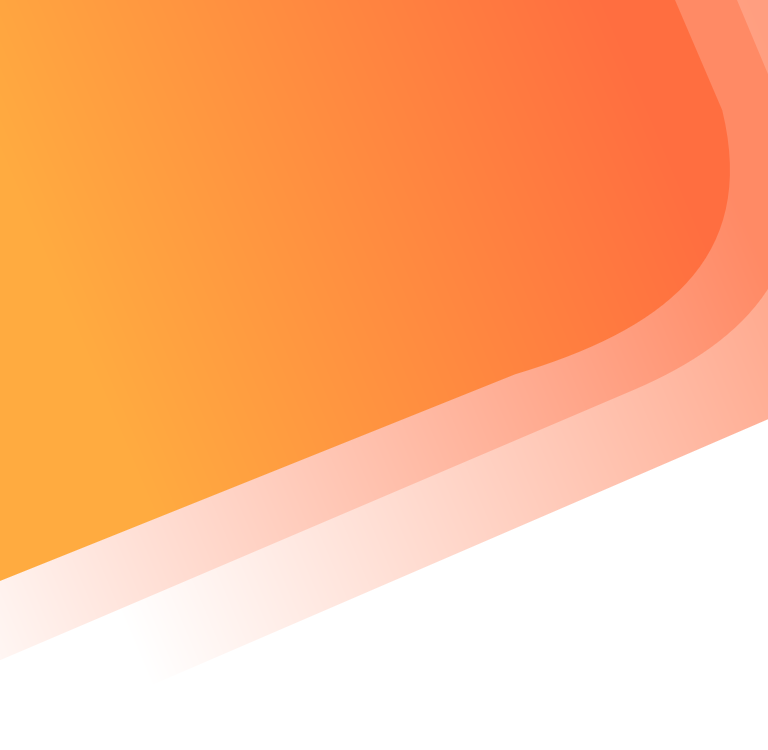
Reproduce this background procedurally as a Shadertoy shader.

```glsl
// Layered rounded corner panels in orange and fading coral on white.

const vec3 WHITE = vec3(1.0);
const vec3 AMBER = vec3(1.0, 0.67, 0.25);
const vec3 ORANGE_RED = vec3(1.0, 0.43, 0.25);
const vec3 CORAL = vec3(1.0, 0.54, 0.396);
const vec3 PEACH = vec3(1.0, 0.62, 0.50);

const vec2 GRADIENT_AXIS = vec2(0.92, 0.39);
const int CURVE_STEPS = 32;

vec2 cubicBezier(vec2 a, vec2 b, vec2 c, vec2 d, float t) {
    float s = 1.0 - t;
    return s * s * s * a + 3.0 * s * s * t * b + 3.0 * s * t * t * c + t * t * t * d;
}

// Adds one rising edge to (distance, side); side is -1 to the left of the path.
vec2 addEdge(vec2 field, vec2 p, vec2 a, vec2 b) {
    vec2 edge = b - a;
    vec2 rel = p - a;
    float along = clamp(dot(rel, edge) / dot(edge, edge), 0.0, 1.0);
    field.x = min(field.x, length(rel - along * edge));
    bool spans = p.y >= a.y && p.y < b.y;
    if (spans && edge.x * rel.y - edge.y * rel.x > 0.0) field.y = -1.0;
    return field;
}

// Signed distance to the area left of: line, Bezier corner (a to d), line.
float cornerPanel(vec2 p, vec2 start, vec2 a, vec2 b, vec2 c, vec2 d, vec2 end) {
    vec2 field = addEdge(vec2(10.0, 1.0), p, start, a);
    vec2 previous = a;
    for (int i = 1; i <= CURVE_STEPS; i++) {
        vec2 next = cubicBezier(a, b, c, d, float(i) / float(CURVE_STEPS));
        field = addEdge(field, p, previous, next);
        previous = next;
    }
    field = addEdge(field, p, d, end);
    return field.x * field.y;
}

// Signed distance to the half plane left of the line from a to b.
float halfPlane(vec2 p, vec2 a, vec2 b) {
    vec2 dir = normalize(b - a);
    return dot(p - a, vec2(dir.y, -dir.x));
}

vec3 linearGradient(vec3 from, vec3 to, float position, float first, float last) {
    return mix(from, to, clamp((position - first) / (last - first), 0.0, 1.0));
}

float coverage(float dist, float pixel) {
    return clamp(0.5 - dist / pixel, 0.0, 1.0);
}

void mainImage(out vec4 fragColor, in vec2 fragCoord) {
    float pixel = 1.0 / iResolution.y;
    vec2 p = fragCoord * pixel;
    float position = dot(p, GRADIENT_AXIS);

    // Panel outlines, back to front
    float back = halfPlane(p, vec2(0.187, 0.080), vec2(1.024, 0.441));
    float middle = cornerPanel(p, vec2(-0.133, 0.063), vec2(0.847, 0.481),
        vec2(0.993, 0.544), vec2(1.105, 0.648), vec2(1.045, 0.851), vec2(0.927, 1.133));
    float front = cornerPanel(p, vec2(-0.133, 0.172), vec2(0.687, 0.501),
        vec2(0.880, 0.559), vec2(1.012, 0.651), vec2(0.963, 0.853), vec2(0.843, 1.133));

    // Panel fills
    vec3 backFill = linearGradient(WHITE, PEACH, position, 0.217, 1.31);
    vec3 middleFill = linearGradient(WHITE, CORAL, position, -0.05, 1.19);
    vec3 frontFill = linearGradient(AMBER, ORANGE_RED, position, 0.31, 1.137);

    // Composite
    vec3 color = mix(WHITE, backFill, coverage(back, pixel));
    color = mix(color, middleFill, coverage(middle, pixel));
    color = mix(color, frontFill, coverage(front, pixel));
    fragColor = vec4(color, 1.0);
}
```
